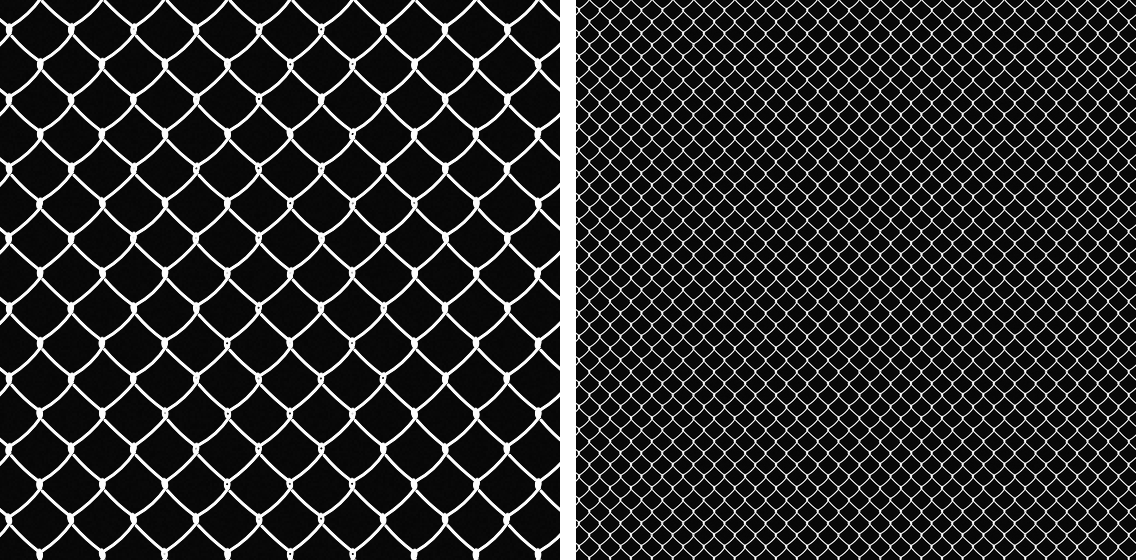
Left: one tile. Right: repeated 3 by 3.
This pattern is drawn by a three.js fragment shader. Its source:

```glsl
// Chain-link fence: white bent wire on near-black, 9 by 8 staggered diamonds.
// Each knot draws its oval twist and two curved wires up to the knots above;
// knot ids wrap, so drift, jitter and wear continue across the edges.

varying vec2 vUv;

const vec2 REPEATS = vec2(9.0, 8.0);
const vec2 LATTICE = vec2(9.0, 16.0);         // two staggered rows per repeat
const vec2 ORIGIN = vec2(0.0156, 0.0104);
const vec2 DRIFT = vec2(0.0013, 0.0012);      // slow bulge of the mesh
const vec2 DRIFT_CENTRE = vec2(0.60, 0.48);
const float JITTER = 0.0014;
const float WIRE_HALF = 0.0028;
const float SOFTNESS = 0.0009;
const vec2 KNOT_RADII = vec2(0.0060, 0.0105);
const float KNOT_TILT = 0.35;
const float HOLE_RADIUS = 0.0018;
const float GRAIN_CELLS = 256.0;
const float GRAIN = 0.012;
const vec3 BACKGROUND = vec3(0.03);
const vec3 WIRE = vec3(0.99);
const float TAU = 6.2831853;
const int CURVE_STEPS = 4;

float hash(vec2 p) {
  vec3 q = fract(p.xyx * vec3(0.1031, 0.1030, 0.0973));
  q += dot(q, q.yzx + 33.33);
  return fract((q.x + q.y) * q.z);
}

// Random value of a knot, equal for ids one canvas apart
float knotHash(vec2 id, float seed) {
  return hash(floor(mod(id + 0.5, LATTICE)) + seed);
}

float stagger(float row) {
  return 0.5 * (1.0 - mod(row, 2.0));
}

vec2 knotCentre(vec2 id) {
  vec2 p = ORIGIN + vec2(id.x + stagger(id.y), id.y) / LATTICE;
  p += DRIFT * (1.0 + cos(TAU * (p - DRIFT_CENTRE)));
  return p + JITTER * (vec2(knotHash(id, 3.0), knotHash(id, 41.0)) - 0.5);
}

float segmentDistance(vec2 p, vec2 a, vec2 b) {
  vec2 pa = p - a;
  vec2 ba = b - a;
  return length(pa - ba * clamp(dot(pa, ba) / dot(ba, ba), 0.0, 1.0));
}

// Distance to a quadratic curve whose control point is the middle plus bow
float curveDistance(vec2 p, vec2 a, vec2 b, vec2 bow) {
  vec2 control = 0.5 * (a + b) + bow;
  vec2 last = a;
  float d = 1.0;
  for (int i = 1; i <= CURVE_STEPS; i++) {
    float t = float(i) / float(CURVE_STEPS);
    vec2 next = mix(mix(a, control, t), mix(control, b, t), t);
    d = min(d, segmentDistance(p, last, next));
    last = next;
  }
  return d;
}

float ellipseDistance(vec2 p, vec2 radii) {
  return (length(p / radii) - 1.0) * min(radii.x, radii.y);
}

float fill(float d) {
  return 1.0 - smoothstep(-SOFTNESS, SOFTNESS, d);
}

void main() {
  vec2 cell = (vUv - ORIGIN) * LATTICE;
  float shape = 1.0;
  float hole = 0.0;

  for (int j = -1; j <= 1; j++) {
    float row = floor(cell.y) + float(j);
    float shift = stagger(row);
    float nearest = floor(cell.x - shift + 0.5);
    for (int i = -1; i <= 1; i++) {
      vec2 id = vec2(nearest + float(i), row);
      vec2 knot = knotCentre(id);
      vec2 rightId = id + vec2(2.0 * shift, 1.0);
      vec2 upRight = knotCentre(rightId);
      vec2 upLeft = knotCentre(rightId - vec2(1.0, 0.0));

      // Wires: a hooked one up to the right, a straighter one up to the left
      float sag = mix(0.003, 0.007, knotHash(id, 71.0));
      float hooked = curveDistance(vUv, knot + vec2(0.004, 0.006),
        upRight + vec2(0.002, -0.007), vec2(sag, -sag));
      float straight = curveDistance(vUv, knot + vec2(-0.004, 0.007),
        upLeft + vec2(0.005, -0.0125), vec2(-0.4 * sag));
      shape = min(shape, min(hooked, straight) - WIRE_HALF);

      // Twist, with a small opening seen mostly in the central columns
      vec2 q = vUv - knot;
      float tilt = KNOT_TILT * (knotHash(id, 97.0) - 0.5);
      q.x += tilt * q.y;
      shape = min(shape, ellipseDistance(q, KNOT_RADII));
      float centre = 0.5 + 0.5 * cos(TAU * (knot.x - 0.52));
      float openness = smoothstep(0.45, 0.85,
        0.5 * knotHash(id, 131.0) + 0.5 * centre * centre);
      hole = max(hole, openness * fill(length(q) - HOLE_RADIUS));
    }
  }

  // Faint grain on the dark ground
  float grain = GRAIN * (hash(floor(fract(vUv) * GRAIN_CELLS)) - 0.5);
  float ink = fill(shape) * (1.0 - hole);
  gl_FragColor = vec4(mix(BACKGROUND + grain, WIRE, ink), 1.0);
}
```
